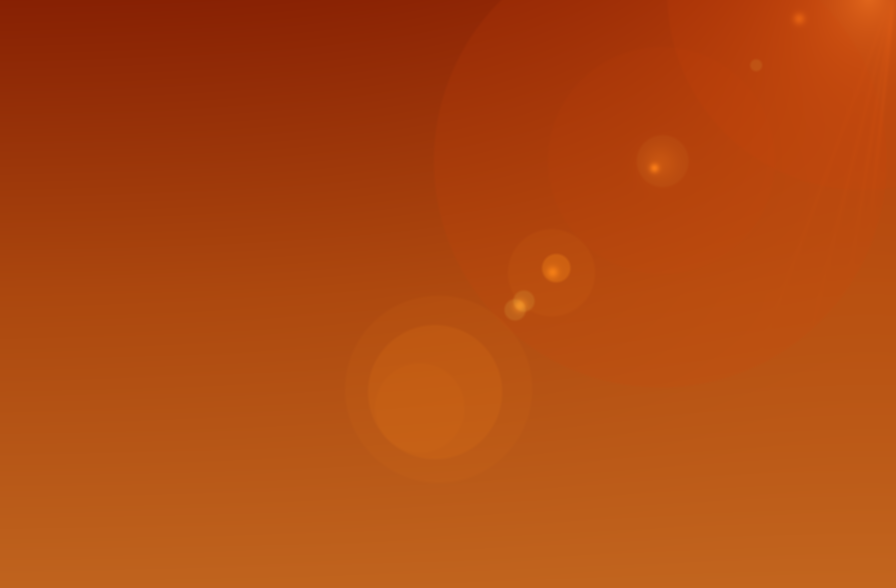
Write a Shadertoy shader that draws this background.

```glsl
const vec3 TOP_COLOR = vec3(0.525, 0.125, 0.012);
const vec3 MID_COLOR = vec3(0.670, 0.278, 0.055);
const vec3 BOTTOM_COLOR = vec3(0.750, 0.388, 0.116);
const vec3 EMBER = vec3(0.82, 0.26, 0.03);
const vec3 AMBER = vec3(0.88, 0.45, 0.08);
const vec3 GOLD = vec3(0.84, 0.60, 0.22);
const vec3 GLOW_COLOR = vec3(0.27, 0.18, 0.05);
const vec3 CORE_COLOR = vec3(0.10, 0.12, 0.06);
const vec3 SPARK_COLOR = vec3(0.22, 0.17, 0.03);

const vec2 SOURCE = vec2(1.478, 1.005);
const vec2 RAY_ORIGIN = vec2(1.522, 1.02);
const float GLOW_FALLOFF = 3.1;
const float CORE_FALLOFF = 15.0;
const float RAY_WIDTH = 0.004;
const float RAY_STRENGTH = 0.035;

// Lens discs: centre x, centre y, radius, opacity
const vec4 EMBER_DISCS[3] = vec4[3](
    vec4(1.468, 1.010, 0.333, 0.13),
    vec4(1.123, 0.726, 0.385, 0.14),
    vec4(1.125, 0.727, 0.193, 0.08));
const vec4 AMBER_DISCS[5] = vec4[5](
    vec4(0.938, 0.536, 0.074, 0.11),
    vec4(0.946, 0.544, 0.024, 0.52),
    vec4(0.746, 0.338, 0.159, 0.10),
    vec4(0.740, 0.333, 0.114, 0.20),
    vec4(0.714, 0.306, 0.076, 0.10));
const vec4 GOLD_DISCS[4] = vec4[4](
    vec4(1.127, 0.726, 0.044, 0.08),
    vec4(0.891, 0.488, 0.018, 0.26),
    vec4(0.876, 0.473, 0.018, 0.26),
    vec4(1.286, 0.889, 0.010, 0.20));

// Sparks: centre x, centre y, radius, strength
const vec4 SPARKS[5] = vec4[5](
    vec4(1.359, 0.968, 0.010, 0.60),
    vec4(1.113, 0.714, 0.008, 0.90),
    vec4(1.122, 0.723, 0.030, 0.30),
    vec4(0.940, 0.537, 0.010, 0.65),
    vec4(0.884, 0.480, 0.011, 0.80));

float discMask(vec2 p, vec4 disc) {
    float edge = 1.0 / iResolution.y + 0.0015;
    return disc.w * (1.0 - smoothstep(-edge, edge, length(p - disc.xy) - disc.z));
}

float spark(vec2 p, vec4 s) {
    vec2 q = (p - s.xy) / s.z;
    return s.w * exp(-dot(q, q));
}

// Thin beam fanning down and left from the light
float ray(vec2 p, float angle, float reach) {
    vec2 direction = vec2(-sin(angle), -cos(angle));
    vec2 q = p - RAY_ORIGIN;
    float along = dot(q, direction);
    float across = (q.x * direction.y - q.y * direction.x) / RAY_WIDTH;
    float fade = smoothstep(0.0, 0.08, along) * (1.0 - smoothstep(0.4 * reach, reach, along));
    return exp(-across * across) * fade;
}

vec3 backdrop(float height) {
    vec3 lower = mix(BOTTOM_COLOR, MID_COLOR, clamp(height * 2.0, 0.0, 1.0));
    return mix(lower, TOP_COLOR, clamp(height * 2.0 - 1.0, 0.0, 1.0));
}

void mainImage(out vec4 fragColor, in vec2 fragCoord) {
    vec2 p = fragCoord / iResolution.y;
    vec3 color = backdrop(p.y);

    // Light in the upper right corner
    float d = length(p - SOURCE);
    color += GLOW_COLOR * exp(-d * GLOW_FALLOFF);
    color += CORE_COLOR * exp(-d * CORE_FALLOFF);
    for (int i = 0; i < 4; i++) {
        float n = float(i);
        float angle = 0.105 + 0.035 * n + 0.016 * n * n;
        color += AMBER * RAY_STRENGTH * ray(p, angle, 0.45 + 0.1 * n) / (1.0 + 0.6 * n);
    }

    // Translucent discs along the flare
    for (int i = 0; i < 3; i++) color = mix(color, EMBER, discMask(p, EMBER_DISCS[i]));
    for (int i = 0; i < 5; i++) color = mix(color, AMBER, discMask(p, AMBER_DISCS[i]));
    for (int i = 0; i < 4; i++) color = mix(color, GOLD, discMask(p, GOLD_DISCS[i]));

    // Bright points
    for (int i = 0; i < 5; i++) color += SPARK_COLOR * spark(p, SPARKS[i]);

    fragColor = vec4(clamp(color, 0.0, 1.0), 1.0);
}
```
